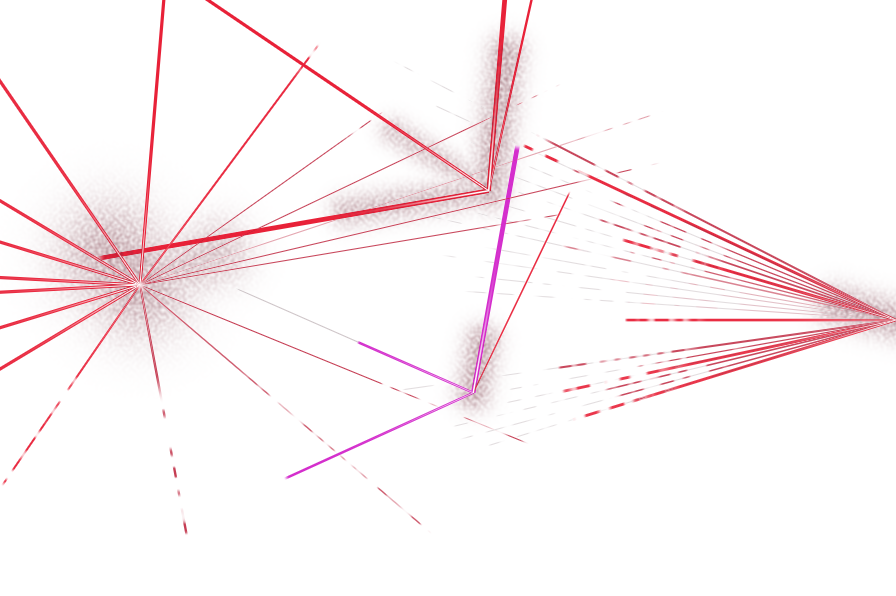
This background is drawn by a WebGL 1 fragment shader. Its source:

```glsl
precision highp float;
// Red and magenta light rays bursting from four hubs on white, with grainy halos.
uniform vec2 u_resolution;

#define RED vec3(0.91, 0.13, 0.22)
#define DARK_RED vec3(0.76, 0.20, 0.29)
#define MAGENTA vec3(0.83, 0.18, 0.80)
#define GREY vec3(0.68, 0.62, 0.64)
#define HALO vec3(0.60, 0.40, 0.44)
#define BOLD 0.0040
#define MEDIUM 0.0027
#define THIN 0.0009
#define CORE_LENGTH 0.13
#define GRAIN 0.55

vec3 ink = vec3(1.0);   // darkest ray colour so far
float core = 0.0;       // white-hot centre of the rays
float haze = 0.0;       // halo density

float hash(float n) { return fract(sin(n * 127.1) * 4375.85); }

vec2 gradient(vec2 cell) {
  float a = 6.2832 * hash(dot(cell, vec2(1.0, 57.31)));
  return vec2(cos(a), sin(a));
}

float noise(vec2 p) {
  vec2 i = floor(p), f = p - i, e = vec2(1.0, 0.0);
  vec2 u = f * f * (3.0 - 2.0 * f);
  float low = mix(dot(gradient(i), f), dot(gradient(i + e), f - e), u.x);
  float high = mix(dot(gradient(i + e.yx), f - e.yx), dot(gradient(i + 1.0), f - 1.0), u.x);
  return mix(low, high, u.y);
}

vec2 polar(float degrees, float len) {
  float a = radians(degrees);
  return len * vec2(cos(a), sin(a));
}

float stroke(float dist, float halfWidth) {
  return clamp((halfWidth - dist) * u_resolution.y + 0.5, 0.0, 1.0);
}

// A ray from hub along span; it breaks into dashes beyond the solid fraction.
void ray(vec2 p, vec2 hub, vec2 span, float w, vec3 tint, float alpha, float solid) {
  float len = length(span);
  vec2 dir = span / len, q = p - hub;
  float t = dot(q, dir), s = abs(dir.x * q.y - dir.y * q.x);
  float dash = smoothstep(-0.12, 0.18, noise(vec2(t * 42.0, 17.0 * (span.x + 3.0 * span.y))));
  float mask = mix(1.0, dash, smoothstep(solid, solid + 0.12, t / len));
  mask *= step(0.0, t) * (1.0 - smoothstep(len * 0.97, len, t));
  ink = min(ink, mix(vec3(1.0), tint, stroke(s, w) * mask * alpha));
  float hot = stroke(s, w * 0.32) * exp(-t * t / (CORE_LENGTH * CORE_LENGTH));
  core = max(core, hot * mask * smoothstep(THIN, MEDIUM, w));
}

// Soft glow around the segment from a along span.
void halo(vec2 p, vec2 a, vec2 span, float radius, float amount) {
  vec2 q = p - a;
  float d = length(q - span * clamp(dot(q, span) / dot(span, span), 0.0, 1.0));
  haze = max(haze, amount * exp(-d * d / (radius * radius)));
}

void main() {
  vec2 p = gl_FragCoord.xy / u_resolution.y;
  float right = u_resolution.x / u_resolution.y;
  vec2 star = vec2(0.235, 0.522), corner = vec2(0.820, 0.680);
  vec2 fork = vec2(0.794, 0.341), edge = vec2(right, 0.463);

  // Halos
  halo(p, star, vec2(-0.05, 0.05), 0.085, 0.42);
  halo(p, star, vec2(0.13, 0.055), 0.055, 0.30);
  halo(p, corner, vec2(-0.24, -0.035), 0.028, 0.32);
  halo(p, corner, vec2(0.03, 0.23), 0.032, 0.42);
  halo(p, corner, vec2(-0.16, 0.10), 0.025, 0.28);
  halo(p, fork, vec2(0.016, 0.085), 0.030, 0.42);
  halo(p, edge, vec2(-0.10, 0.025), 0.034, 0.42);

  // Star: mirrored fan to the left
  for (int i = 0; i < 8; i++) {
    float k = floor(float(i) * 0.5), lower = mod(float(i), 2.0);
    float broken = lower * step(2.5, k);
    float angle = 3.0 + 14.0 * k + 10.5 * step(2.5, k);
    ray(p, star, polar(180.0 - angle * (1.0 - 2.0 * lower), mix(0.6, 0.41, broken)),
        mix(MEDIUM, 0.0017, broken), RED, 0.95, mix(1.0, 0.35, broken));
  }
  // Star: thin fan to the right, opening geometrically
  for (int i = 0; i < 5; i++) {
    float k = float(i);
    float len = 0.72 + 0.22 * sin(k * 0.95) - 0.08 * step(3.5, k);
    ray(p, star, polar(9.5 * pow(1.39, k), len), THIN, DARK_RED,
        k == 2.0 ? 0.45 : 0.9, 0.78);
  }
  // Star: single long rays
  ray(p, star, vec2(0.044, 0.528), MEDIUM, RED, 1.0, 1.0);
  ray(p, star, vec2(0.304, 0.409), 0.0017, RED, 0.95, 0.84);
  ray(p, star, vec2(0.079, -0.424), 0.0020, DARK_RED, 0.95, 0.35);
  ray(p, star, vec2(0.490, -0.418), 0.0012, DARK_RED, 0.8, 0.32);
  ray(p, star, vec2(0.653, -0.267), THIN, DARK_RED, 0.95, 0.52);

  // Corner
  ray(p, corner, vec2(0.031, 0.370), BOLD, RED, 1.0, 1.0);
  ray(p, corner, vec2(0.083, 0.370), 0.0020, RED, 1.0, 1.0);
  ray(p, corner, vec2(-0.545, 0.370), MEDIUM, RED, 1.0, 1.0);
  ray(p, corner, vec2(-0.663, -0.115), BOLD, RED, 1.0, 1.0);

  // Fork
  ray(p, fork, vec2(0.075, 0.418), BOLD, MAGENTA, 1.0, 1.0);
  ray(p, fork, vec2(0.163, 0.339), 0.0013, RED, 0.95, 1.0);
  ray(p, fork, vec2(-0.196, 0.086), 0.0021, MAGENTA, 1.0, 1.0);
  ray(p, fork, vec2(-0.441, 0.194), THIN, GREY, 0.6, 0.8);
  ray(p, fork, vec2(-0.318, -0.145), 0.0021, MAGENTA, 1.0, 1.0);

  // Edge: upper and lower fans, each ray with a faint broken extension
  for (int i = 0; i < 18; i++) {
    float k = float(i), h = hash(k + 3.7);
    float upper = 1.0 - step(11.5, k);
    float angle = mix(-8.5 - 1.75 * (k - 12.0), 26.8 - 2.1 * k, upper) + 0.5 * h;
    float strong = max(1.0 - upper, smoothstep(8.0, 17.0, angle));
    float len = mix(0.42, 0.60, h) + 0.10 * smoothstep(18.0, 26.0, angle);
    ray(p, edge, polar(180.0 - angle, len), mix(THIN, 0.0018, strong * h), DARK_RED,
        mix(0.3, 0.9, strong), 0.55);
    ray(p, edge, polar(180.0 - angle, len + 0.27), THIN, GREY, 0.35, 0.5);
  }
  // Edge: bold accents
  ray(p, edge, vec2(-0.480, 0.0), 0.0022, RED, 0.95, 0.65);
  ray(p, edge, vec2(-0.640, 0.300), 0.0024, RED, 0.95, 0.72);
  ray(p, edge, vec2(-0.470, 0.138), 0.0024, RED, 0.95, 0.60);
  ray(p, edge, vec2(-0.570, -0.122), 0.0024, RED, 0.9, 0.60);
  ray(p, edge, vec2(-0.545, -0.168), 0.0024, RED, 0.9, 0.65);

  // Grainy halo beneath the ink, white cores on top
  float grain = 1.0 + GRAIN * 2.0 * noise(p * 170.0);
  vec3 color = min(ink, mix(vec3(1.0), HALO, clamp(haze * grain, 0.0, 1.0)));
  core = max(core, 0.9 * exp(-dot(p - star, p - star) / 0.00006));
  gl_FragColor = vec4(mix(color, vec3(1.0), core), 1.0);
}
```
